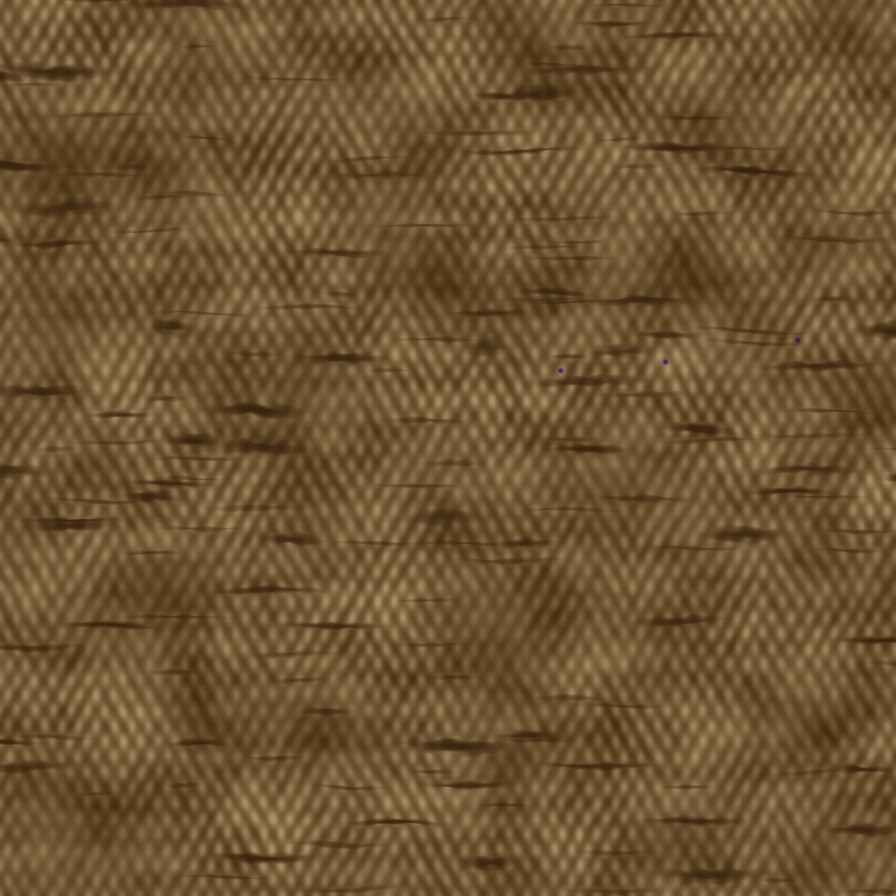
Give the GLSL for this texture, as a Shadertoy shader.

```glsl
const vec2 WEAVE = vec2(51.0, 29.0);        // stitch columns and staggered row pairs
const float PATCH_STITCHES = 5.0;           // stitches across one diagonal patch
const float THREAD_DEPTH = 0.145;
const float SPOT_DEPTH = 0.27;
const float STITCH_DEPTH = 0.18;            // variation from stitch to stitch
const float PATCH_DEPTH = 0.29;             // broad light and dark areas
const float SHEEN_DEPTH = 0.21;             // crisp areas are also brighter
const float STREAK_DEPTH = 0.17;
const float WARP = 0.0026;                  // irregularity of the threads
const vec2 SLUB_GRID = vec2(7.0, 24.0);
const vec2 HAIR_GRID = vec2(8.0, 32.0);
const float SLUB_CHANCE = 0.36;
const float HAIR_CHANCE = 0.34;
const int SPECK_COUNT = 3;
const float SPECK_RADIUS = 0.0042;
const vec3 SHADE = vec3(0.32, 0.225, 0.10);
const vec3 LIGHT = vec3(0.60, 0.49, 0.34);
const vec3 SLUB_COLOR = vec3(0.21, 0.125, 0.04);
const vec3 SPECK_COLOR = vec3(0.17, 0.08, 0.48);
const float TAU = 6.2831853;

vec2 hash2(vec2 p) {
    vec3 q = fract(p.xyx * vec3(0.1031, 0.1030, 0.0973));
    q += dot(q, q.yzx + 33.33);
    return fract((q.xx + q.yz) * q.zy);
}

float cornerSlope(vec2 cell, vec2 offset) {
    float angle = TAU * hash2(cell).x;
    return dot(vec2(cos(angle), sin(angle)), offset);
}

float gradientNoise(vec2 p) {
    vec2 i = floor(p), f = fract(p);
    vec2 w = f * f * f * (f * (f * 6.0 - 15.0) + 10.0);
    vec2 e = vec2(1.0, 0.0);
    float low = mix(cornerSlope(i, f), cornerSlope(i + e, f - e), w.x);
    float high = mix(cornerSlope(i + e.yx, f - e.yx), cornerSlope(i + 1.0, f - 1.0), w.x);
    return 1.4 * mix(low, high, w.y);
}

// Brightness of two crossing diagonal thread families
float weaveTone(vec2 p) {
    vec2 bent = p + WARP * vec2(gradientNoise(p * 17.0), gradientNoise(p * 19.0 + 40.0));
    vec2 s = bent * WEAVE;
    vec2 diagonal = vec2(s.x + s.y, s.x - s.y);
    vec2 thread = cos(TAU * diagonal);

    // Patches favour one diagonal or the other
    float lean = 1.3 * gradientNoise(diagonal / PATCH_STITCHES + 11.3);
    vec2 weight = clamp(vec2(0.7 + lean, 0.7 - lean), 0.1, 1.2);
    float sheen = gradientNoise(p * 8.0 + 71.0);
    float contrast = 0.95 + 0.6 * sheen;
    float spot = 0.25 * (1.0 + thread.x) * (1.0 + thread.y) - 0.25;

    float tone = 0.43 + contrast * (THREAD_DEPTH * dot(weight, thread) + SPOT_DEPTH * spot);
    tone += SHEEN_DEPTH * sheen;
    tone += STITCH_DEPTH * gradientNoise(diagonal * 0.7 + 5.0);
    tone += PATCH_DEPTH * gradientNoise(p * vec2(11.0, 14.0) + 23.0);
    tone += 0.5 * PATCH_DEPTH * gradientNoise(diagonal * 0.25 + 91.0);
    tone += STREAK_DEPTH * gradientNoise(p * vec2(9.0, 55.0) + 57.0);
    return tone;
}

// Ragged horizontal dashes scattered one per chosen cell
float dashes(vec2 p, vec2 grid, float chance, vec2 lengths, vec2 widths, float seed) {
    p.y += 0.004 * gradientNoise(p * vec2(12.0, 5.0) + seed);
    float ragged = 1.0 + 0.8 * gradientNoise(p * vec2(45.0, 110.0) + seed);
    vec2 home = floor(p * grid);
    float cover = 0.0;
    for (int y = -1; y <= 1; y++) {
        for (int x = -1; x <= 1; x++) {
            vec2 cell = home + vec2(x, y);
            vec2 place = hash2(cell + seed);
            vec2 size = hash2(cell + seed + 37.0);
            vec2 pick = hash2(cell + seed + 83.0);
            vec2 d = p - (cell + place) / grid;
            d.y += (pick.y - 0.45) * 0.06 * d.x;
            vec2 extent = vec2(mix(lengths.x, lengths.y, size.x),
                               mix(widths.x, widths.y, size.y * size.y) * ragged);
            float body = 1.0 - smoothstep(0.1, 1.0, length(d / extent));
            cover = max(cover, body * step(pick.x, chance) * mix(0.7, 1.0, pick.y));
        }
    }
    return cover;
}

// A few stray coloured fibres
float specks(vec2 p) {
    float cover = 0.0;
    for (int i = 0; i < SPECK_COUNT; i++) {
        vec2 center = mix(vec2(0.5, 0.4), vec2(0.92, 0.78), hash2(vec2(float(i) * 7.0 + 3.0, 19.0)));
        float body = 1.0 - smoothstep(0.3, 1.0, length(p - center) / SPECK_RADIUS);
        cover = max(cover, body);
    }
    return cover;
}

void mainImage(out vec4 fragColor, in vec2 fragCoord) {
    vec2 p = fragCoord / iResolution.xy;
    vec3 color = mix(SHADE, LIGHT, clamp(weaveTone(p), -0.15, 1.25));

    float slub = dashes(p, SLUB_GRID, SLUB_CHANCE, vec2(0.03, 0.085), vec2(0.005, 0.013), 101.0);
    float hair = dashes(p, HAIR_GRID, HAIR_CHANCE, vec2(0.025, 0.08), vec2(0.003, 0.0055), 211.0);
    color = mix(color, SLUB_COLOR, max(0.95 * slub, 0.55 * hair));
    color = mix(color, SPECK_COLOR, 0.8 * specks(p));

    fragColor = vec4(color, 1.0);
}
```
